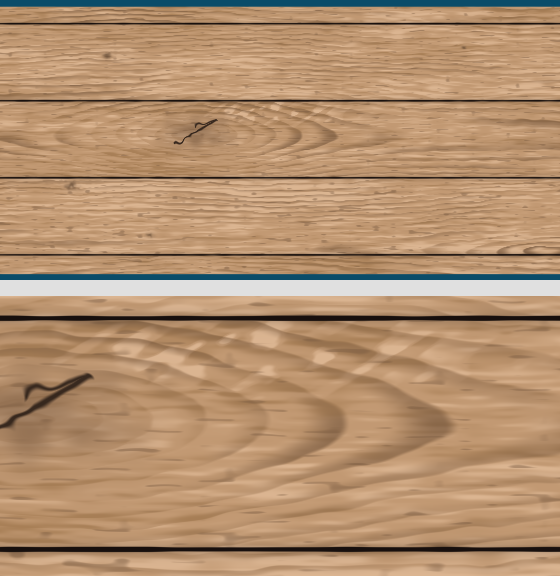
Top: the whole. Bottom: its middle third, enlarged.
Reproduce this texture procedurally as a Shadertoy shader.

```glsl
// Oak boards stacked between two narrow blue bands: three full boards and two cut ones.
// Growth rings are contours of a stretched distance to each board's heart, bent by noise;
// fibres, pores, knots and a cracked main knot are layered over the rings.

const vec3 LIGHT_OAK = vec3(0.86, 0.71, 0.57);
const vec3 MID_OAK   = vec3(0.76, 0.60, 0.45);
const vec3 DARK_OAK  = vec3(0.66, 0.50, 0.34);
const vec3 RING_TINT = vec3(0.47, 0.35, 0.25);
const vec3 CRACK     = vec3(0.17, 0.12, 0.09);
const vec3 SEAM      = vec3(0.09, 0.06, 0.05);
const vec3 BAND      = vec3(0.04, 0.30, 0.41);

const float FIRST_SEAM = 0.0898;   // height of the lowest seam
const float BOARD_H    = 0.2752;   // spacing of the seams
const float SEAM_HALF  = 0.0027;
const float BAND_LOW   = 0.021;
const float BAND_HIGH  = 0.976;
const float RING_FREQ  = 58.0;
const vec2  KNOT       = vec2(0.70, 0.523);
const vec2  CRACK_A    = vec2(0.628, 0.484);
const vec2  CRACK_B    = vec2(0.768, 0.570);

// Per board, from the bottom: heart x, heart y, arch depth, tone (higher is darker)
const vec4 BOARDS[5] = vec4[5](
    vec4(0.60, -0.02, 0.08, 0.58), vec4(1.95, 0.105, 0.09, 0.34),
    vec4(0.70, 0.523, 0.14, 0.57), vec4(1.05, 0.600, 0.11, 0.43),
    vec4(0.45, 0.900, 0.07, 0.55));
// Small knots: x, y, radius
const vec3 PIN_KNOTS[4] = vec3[4](
    vec3(0.383, 0.800, 0.012), vec3(1.656, 0.830, 0.007),
    vec3(0.253, 0.336, 0.018), vec3(0.534, 0.159, 0.011));

float hash(vec2 p) {
    return fract(sin(dot(p, vec2(127.1, 311.7))) * 43758.5453);
}

float noise(vec2 p) {
    vec2 i = floor(p), f = fract(p);
    f = f * f * (3.0 - 2.0 * f);
    return mix(mix(hash(i), hash(i + vec2(1, 0)), f.x),
               mix(hash(i + vec2(0, 1)), hash(i + vec2(1, 1)), f.x), f.y);
}

float fbm(vec2 p) {
    float sum = 0.0, amp = 0.5;
    for (int i = 0; i < 4; i++) {
        sum += amp * noise(p);
        p = p * 2.03 + 17.3;
        amp *= 0.5;
    }
    return sum;
}

float segmentDist(vec2 p, vec2 a, vec2 b) {
    vec2 pa = p - a, ba = b - a;
    return length(pa - ba * clamp(dot(pa, ba) / dot(ba, ba), 0.0, 1.0));
}

// Ellipses near the heart that open into straight grain far along x
float growthField(vec2 p, vec4 board) {
    vec2 d = p - board.xy;
    return length(vec2(board.z * tanh(d.x / 0.45), d.y));
}

vec3 wood(vec2 p, float id) {
    vec4 board = BOARDS[int(clamp(id + 1.0, 0.0, 4.0))];
    vec2 q = p + vec2(id * 7.31 + 20.0, id * 3.17 + 9.0);
    bool main_board = id == 1.0;

    // Bend the grain: broad waves, fine tremor, and a pinch around small knots
    vec2 g = p;
    g.y += 0.055 * (fbm(q * vec2(2.2, 7.0)) - 0.47);
    g.y += 0.006 * (noise(q * vec2(28.0, 50.0)) - 0.5);
    float pin = 0.0;
    for (int i = 0; i < 4; i++) {
        vec2 d = (p - PIN_KNOTS[i].xy) / PIN_KNOTS[i].z;
        d += 0.8 * (vec2(noise(q * 90.0), noise(q * 90.0 + 31.0)) - 0.5);
        g.y -= 0.5 * PIN_KNOTS[i].z * d.y * exp(-0.25 * dot(d * vec2(0.4, 1), d * vec2(0.4, 1)));
        pin += exp(-1.6 * dot(d * vec2(0.7, 1.2), d * vec2(0.7, 1.2)));
    }

    // Rings darken slowly, then end sharply
    float phase = fract(growthField(g, board) * RING_FREQ + id * 0.37);
    float ring = smoothstep(0.35, 0.88, phase) * (1.0 - smoothstep(0.88, 1.0, phase));
    float patches = smoothstep(0.30, 0.68, fbm(q * vec2(2.6, 11.0) + 5.0));
    float nearHeart = exp(-10.0 * abs(g.y - board.y)) * 0.5 + 0.3;

    // Fibres and broad tone
    float coarse = noise(vec2(q.x * 6.0, (q.y + g.y) * 55.0)) - 0.5;
    float fine = noise(vec2(q.x * 24.0, (q.y + g.y) * 105.0)) - 0.5;
    float tone = board.w + 0.8 * (fbm(q * vec2(1.8, 9.0) + 40.0) - 0.47);
    tone += 0.50 * coarse + 0.48 * fine + 0.22 * (ring - 0.3);

    // Pale slanted flecks beside the main knot
    vec2 fleckPos = (p - vec2(0.98, 0.605)) / vec2(0.24, 0.045);
    float fleck = noise(vec2(p.x * 22.0 + p.y * 25.0, p.y * 75.0 - p.x * 45.0));
    if (main_board) tone -= 0.9 * smoothstep(0.5, 0.9, fleck) * exp(-dot(fleckPos, fleckPos));

    vec3 col = mix(LIGHT_OAK, MID_OAK, smoothstep(0.0, 0.5, tone));
    col = mix(col, DARK_OAK, smoothstep(0.5, 1.0, tone));
    col = mix(col, RING_TINT, ring * patches * nearHeart * 0.95);
    float pores = smoothstep(0.76, 0.95, noise(vec2(q.x * 32.0, (q.y + g.y) * 85.0) + 70.0));
    col = mix(col, RING_TINT, 0.45 * pores);
    col = mix(col, RING_TINT * 0.8, min(pin, 1.0) * 0.7);

    // Main knot: brown heart with a ragged diagonal crack
    if (main_board) {
        vec2 k = (p - KNOT) * vec2(9.5, 19.0);
        k += 0.7 * (vec2(noise(p * 30.0), noise(p * 30.0 + 9.0)) - 0.5);
        col = mix(col, RING_TINT, 0.6 * exp(-dot(k, k)));
        vec2 c = p + 0.022 * (vec2(noise(p * 48.0), noise(p * 48.0 + 13.0)) - 0.5);
        float split = min(segmentDist(c, CRACK_A, CRACK_B),
                          segmentDist(c, KNOT + vec2(-0.01, 0.025), CRACK_B) + 0.001);
        col = mix(col, CRACK, 0.9 * (1.0 - smoothstep(0.001, 0.0065, split)));
    }
    return col;
}

void mainImage(out vec4 fragColor, in vec2 fragCoord) {
    vec2 p = fragCoord / iResolution.y;
    float aa = 0.75 / iResolution.y;
    float row = (p.y - FIRST_SEAM) / BOARD_H;
    vec3 col = wood(p, floor(row));

    // Seams with a soft worn edge
    float seamDist = abs(fract(row + 0.5) - 0.5) * BOARD_H;
    float width = SEAM_HALF + 0.0012 * (noise(vec2(p.x * 25.0, floor(row + 0.5))) - 0.5);
    col *= 1.0 - 0.22 * exp(-seamDist / 0.006);
    col = mix(SEAM, col, smoothstep(width - aa, width + aa, seamDist));

    // Blue bands along the lower and upper borders
    float inside = smoothstep(BAND_LOW - aa, BAND_LOW + aa, p.y)
                 * (1.0 - smoothstep(BAND_HIGH - aa, BAND_HIGH + aa, p.y));
    fragColor = vec4(mix(BAND, col, inside), 1.0);
}
```
